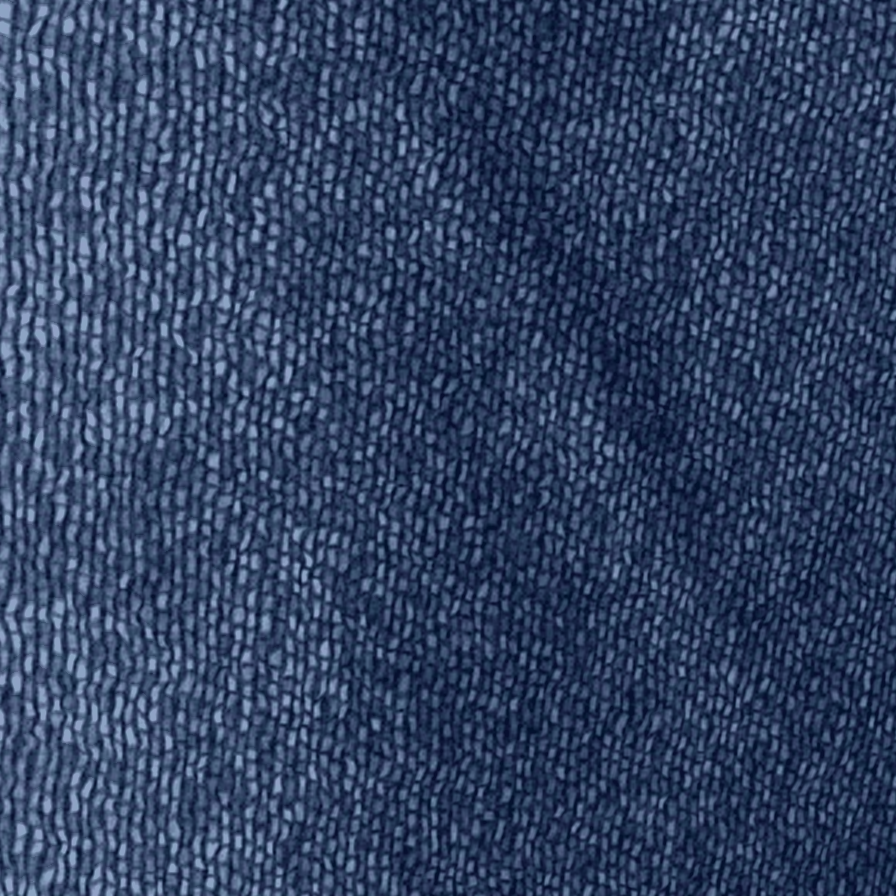
Write a three.js fragment shader that draws this texture.

```glsl
varying vec2 vUv;

const vec3 NAVY = vec3(0.035, 0.085, 0.205);
const vec3 INDIGO = vec3(0.17, 0.24, 0.365);
const vec3 FADED = vec3(0.48, 0.56, 0.69);

float hash(vec2 p) {
  vec3 q = fract(vec3(p.xyx) * 0.1031);
  q += dot(q, q.yzx + 33.33);
  return fract((q.x + q.y) * q.z);
}

float noise(vec2 p) {
  vec2 cell = floor(p);
  vec2 f = fract(p);
  f = f * f * (3.0 - 2.0 * f);
  float low = mix(hash(cell), hash(cell + vec2(1.0, 0.0)), f.x);
  float high = mix(hash(cell + vec2(0.0, 1.0)), hash(cell + vec2(1.0, 1.0)), f.x);
  return mix(low, high, f.y);
}

float fbm(vec2 p) {
  float sum = 0.0;
  float weight = 0.5;
  for (int i = 0; i < 4; i++) {
    sum += weight * noise(p);
    p = p * 2.03 + 17.7;
    weight *= 0.5;
  }
  return sum;
}

float bump(float x, float width) {
  return exp(-x * x / (width * width));
}

// Thread space: x counts warp columns, y counts stitch rows
vec2 threadSpace(vec2 p) {
  float lean = 0.03 + 0.17 * p.x;
  float x = p.x - lean * (p.y - 0.5);
  vec2 sway = vec2(noise(p * 19.0), noise(p * 23.0 + 40.0)) - 0.5;
  vec2 wobble = vec2(noise(p * 70.0 + 9.0), noise(p * 60.0 + 70.0)) - 0.5;
  vec2 thread = vec2(62.0 * x + 12.0 * x * x, 46.0 * p.y + 9.0 * p.x * p.y);
  return thread + 0.7 * sway + 0.45 * wobble;
}

// Rounded stitches, stepped from column to column to form the twill
float twill(vec2 thread, float joined) {
  float column = floor(thread.x);
  float across = fract(thread.x) - 0.5;
  float along = thread.y + column * 0.39 + 0.35 * hash(vec2(column, 5.0));
  float row = floor(along);
  float f = fract(along);
  float tone = mix(0.45, 1.45, hash(vec2(column, row) + 11.0));
  float shift = 0.16 * (hash(vec2(row, column) + 83.0) - 0.5);
  float ends = smoothstep(0.0, 0.3, f) * smoothstep(1.0, 0.65, f);
  float body = smoothstep(0.47, 0.08, abs(across + shift * ends));
  return body * mix(ends, 1.0, joined) * mix(tone, 1.0, joined * (1.0 - ends));
}

// Worn left side, one slanting fold with its crease, and soft blotches
float wear(vec2 p) {
  float side = mix(1.42, 0.8, smoothstep(0.0, 0.68, p.x));
  vec2 fold = p - vec2(0.63, 0.53);
  float d = dot(fold, vec2(0.86, 0.5)) + 0.03 * (noise(p * 5.0) - 0.5);
  float reach = bump(dot(fold, vec2(0.5, -0.86)), 0.38);
  float ridge = 0.27 * bump(d, 0.05) - 0.22 * bump(d - 0.085, 0.045);
  float corner = 0.22 * bump(length(p - vec2(0.93, 0.98)), 0.3);
  float blotch = 0.55 * (fbm(p * vec2(6.0, 5.0) + 3.0) - 0.47);
  return side + reach * ridge + corner + blotch;
}

vec3 dye(float t) {
  vec3 dark = mix(NAVY, INDIGO, clamp(t / 0.29, -0.15, 1.0));
  return mix(dark, FADED, clamp((t - 0.29) / 0.71, 0.0, 1.25));
}

void main() {
  vec2 p = vUv;
  float shade = wear(p);
  float joined = 0.1 + 0.35 * smoothstep(0.4, 0.0, p.x);
  float stitch = twill(threadSpace(p), joined);

  // Fuzzy fibres over the threads
  vec2 slanted = vec2(p.x - 0.12 * p.y, p.y);
  float fibre = noise(slanted * vec2(260.0, 120.0)) - 0.5;
  float grain = noise(p * 290.0 + 31.0) - 0.5;

  float t = 0.09 + 0.6 * stitch * shade + 0.22 * (shade - 1.0);
  t += (0.26 * fibre + 0.24 * grain) * (0.6 + 0.4 * shade);

  // Slight drift between violet and teal
  float tint = noise(p * 150.0 + 57.0) - 0.5;
  vec3 colour = dye(t) + vec3(0.03, -0.018, 0.012) * tint;
  gl_FragColor = vec4(colour, 1.0);
}
```
